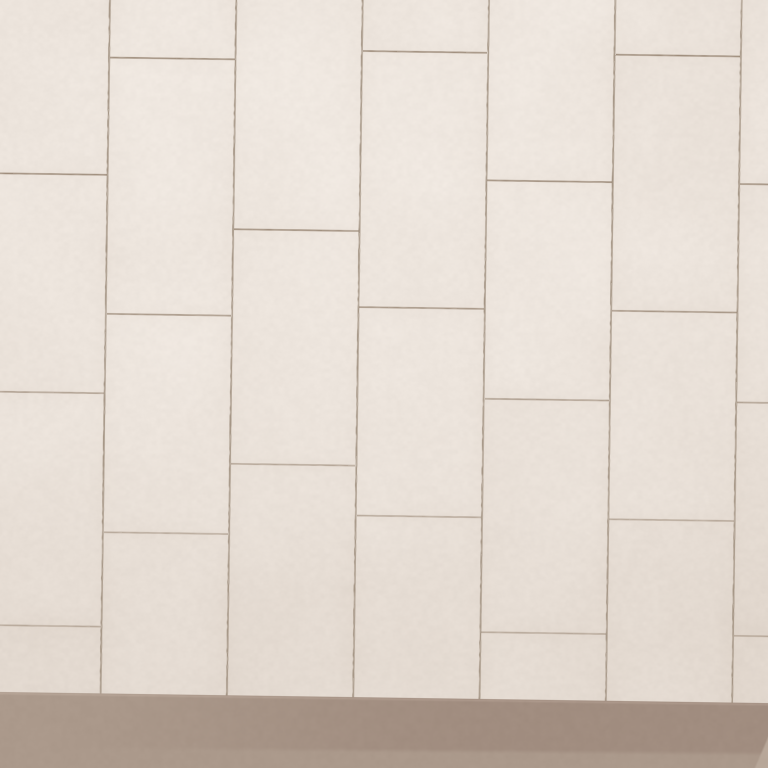
Reproduce this texture procedurally as a Shadertoy shader.

```glsl
// Pale plaster wall of tall staggered panels, slightly tilted, above a taupe floor strip.
// Skewed coordinates give the columns; each column type has its own joint heights.
// Value noise adds grain, mottling and worn seams.

const float COLUMN_WIDTH = 0.1645;
const float FIRST_SEAM   = 0.1432;
const float SEAM_LEAN    = 0.0135;   // horizontal drift of seams per unit height
const float JOINT_LEAN   = 0.0145;   // vertical drift of joints per unit width
const float LEAN_ORIGIN  = 0.065;
const float SEAM_HALF    = 0.0012;
const float JOINT_HALF   = 0.0011;
const float FLOOR_TOP    = 0.901;    // depths are measured down from the top
const float FLOOR_STEP   = 0.973;
const float GRAIN        = 0.028;

// Joint depths by column type
const vec3 EVEN_JOINTS   = vec3(0.2266, 0.5110, 0.8150);
const vec3 ODD_JOINTS    = vec3(0.0605, 0.3940, 0.6655);
const vec3 SECOND_JOINTS = vec3(0.0738, 0.4076, 0.6920);
const vec3 THIRD_JOINTS  = vec3(0.2950, 0.6005, 0.9500);

const vec3 WALL_LIGHT  = vec3(0.940, 0.911, 0.882);
const vec3 WALL_SHADE  = vec3(0.868, 0.826, 0.786);
const vec3 SEAM_COLOR  = vec3(0.630, 0.570, 0.505);
const vec3 JOINT_COLOR = vec3(0.600, 0.530, 0.460);
const vec3 FLOOR_LIGHT = vec3(0.670, 0.600, 0.545);
const vec3 FLOOR_DARK  = vec3(0.630, 0.552, 0.500);
const vec3 CORNER_TINT = vec3(0.720, 0.655, 0.600);

float hash(vec2 p) {
    uvec2 q = uvec2(ivec2(p)) * uvec2(1597334673u, 3812015801u);
    uint n = (q.x ^ q.y) * 1597334673u;
    n = (n ^ (n >> 15)) * 2246822519u;
    return float((n ^ (n >> 13)) >> 8) / 16777216.0;
}

float noise(vec2 p) {
    vec2 i = floor(p), f = fract(p);
    f = f * f * (3.0 - 2.0 * f);
    return mix(mix(hash(i), hash(i + vec2(1, 0)), f.x),
               mix(hash(i + vec2(0, 1)), hash(i + vec2(1, 1)), f.x), f.y);
}

float fbm(vec2 p) {
    float sum = 0.0, amp = 0.5;
    for (int i = 0; i < 4; i++) {
        sum += amp * noise(p);
        p = mat2(1.6, 1.2, -1.2, 1.6) * p + 17.0;
        amp *= 0.5;
    }
    return sum;
}

float stroke(float d, float halfWidth, float soft) {
    return 1.0 - smoothstep(halfWidth - soft, halfWidth + soft, abs(d));
}

vec3 jointDepths(float column) {
    if (column == 1.0) return SECOND_JOINTS;
    if (column == 2.0) return THIRD_JOINTS;
    return mod(column, 2.0) < 0.5 ? EVEN_JOINTS : ODD_JOINTS;
}

void mainImage(out vec4 fragColor, in vec2 fragCoord) {
    vec2 uv = fragCoord / iResolution.xy;
    float px = 1.0 / min(iResolution.x, iResolution.y);
    float soft = max(0.75 * px, 0.001);
    float depth = 1.0 - uv.y;

    // Skewed panel coordinates
    float across = (uv.x + SEAM_LEAN * depth - FIRST_SEAM) / COLUMN_WIDTH + 1.0;
    float down = depth - JOINT_LEAN * (uv.x - LEAN_ORIGIN);
    float column = floor(across);
    float seamDist = (across - round(across)) * COLUMN_WIDTH;

    // Nearest joint and panel row
    vec3 joints = jointDepths(column);
    float jointDist = 1.0, row = 0.0;
    for (int i = 0; i < 3; i++) {
        float d = down - joints[i];
        if (abs(d) < abs(jointDist)) jointDist = d;
        row += step(0.0, d);
    }

    // Wall shading: soft falloff, panel tone, mottling and grain
    float shade = 0.08 + 0.50 * smoothstep(0.3, 0.92, depth);
    shade += 0.18 * smoothstep(0.65, 1.0, uv.x) + 0.10 * smoothstep(0.2, 0.0, uv.x);
    shade += 0.12 * (hash(vec2(column, row) + 31.0) - 0.5);
    shade += 0.35 * (fbm(uv * 9.0 + 5.0) - 0.47);
    float edge = min(abs(seamDist), abs(jointDist));
    shade += 0.16 * exp(-edge / 0.012);
    vec3 color = mix(WALL_LIGHT, WALL_SHADE, clamp(shade, 0.0, 1.0));
    color += GRAIN * (fbm(uv * vec2(150.0, 170.0)) - 0.47);

    // Seams and joints with worn, uneven ink
    float wear = noise(vec2(column * 7.0 + 3.0, depth * 190.0));
    float seam = stroke(seamDist + 0.0006 * (wear - 0.5), SEAM_HALF, soft);
    color = mix(color, SEAM_COLOR, seam * (0.62 + 0.34 * wear));
    float jointWear = noise(vec2(uv.x * 120.0, row * 9.0 + column));
    float jointFade = mix(0.95, 0.58, smoothstep(0.2, 0.75, depth));
    float joint = stroke(jointDist, JOINT_HALF, soft) * step(SEAM_HALF, abs(seamDist));
    color = mix(color, JOINT_COLOR, joint * jointFade * (0.75 + 0.25 * jointWear));

    // Floor strip with a lighter lower step and a corner wedge
    float floorDepth = depth - JOINT_LEAN * uv.x;
    vec3 ground = mix(FLOOR_LIGHT, FLOOR_DARK, smoothstep(0.0, 0.65, uv.x));
    ground = mix(ground, FLOOR_LIGHT, smoothstep(-0.004, 0.004, floorDepth - FLOOR_STEP + 0.006 * uv.x));
    float wedge = uv.x - 0.983 - 0.43 * uv.y;
    ground = mix(ground, CORNER_TINT, smoothstep(-0.002, 0.002, wedge));
    ground += 0.02 * (fbm(uv * 130.0) - 0.47);
    ground += 0.05 * stroke(floorDepth - FLOOR_TOP - 0.002, 0.001, 0.002);
    color = mix(color, ground, smoothstep(-soft, soft, floorDepth - FLOOR_TOP));

    fragColor = vec4(color, 1.0);
}
```
